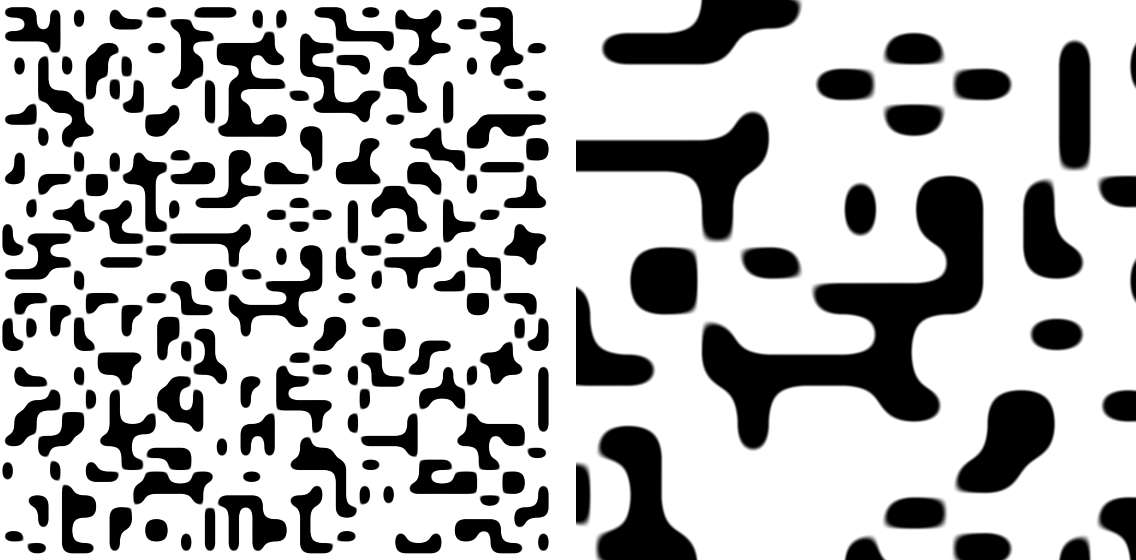
Left: the whole. Right: its middle third, enlarged.
Reproduce this texture procedurally as a three.js fragment shader.

```glsl
varying vec2 vUv;

float hash(vec2 p) {
  vec3 q = fract(vec3(p.xyx) * vec3(0.1031, 0.1030, 0.0973));
  q += dot(q, q.yzx + 33.33);
  return fract((q.x + q.y) * q.z);
}

// Each 2x2 block inks its left, right, bottom or top pair, or stays empty
float inkCell(vec2 cell) {
  vec2 block = floor(cell / 2.0);
  if (min(block.x, block.y) < 0.0 || max(block.x, block.y) > 22.0) return 0.0;
  vec2 corner = cell - 2.0 * block;
  float choice = floor(hash(block + 17.0) * 5.0);
  if (choice > 3.5) return 0.0;
  float side = choice < 1.5 ? corner.x : corner.y;
  return 1.0 - abs(side - mod(choice, 2.0));
}

// Quadratic B-spline weight, per axis
vec2 splineWeight(vec2 offset) {
  vec2 d = abs(offset);
  vec2 tail = max(1.5 - d, 0.0);
  return mix(0.75 - d * d, 0.5 * tail * tail, step(0.5, d));
}

// Soft sum of the surrounding cells
float inkField(vec2 p) {
  vec2 home = floor(p);
  float sum = 0.0;
  for (int y = -1; y <= 1; y++) {
    for (int x = -1; x <= 1; x++) {
      vec2 cell = home + vec2(float(x), float(y));
      vec2 w = splineWeight(p - cell - 0.5);
      sum += w.x * w.y * inkCell(cell);
    }
  }
  return sum;
}

void main() {
  vec2 p = (vUv - vec2(0.003, 0.0105)) / 0.02126;

  // Threshold the field into rounded black shapes on white
  float ink = smoothstep(0.515, 0.605, inkField(p));
  vec3 paper = vec3(1.0);
  vec3 black = vec3(0.0);
  gl_FragColor = vec4(mix(paper, black, ink), 1.0);
}
```
